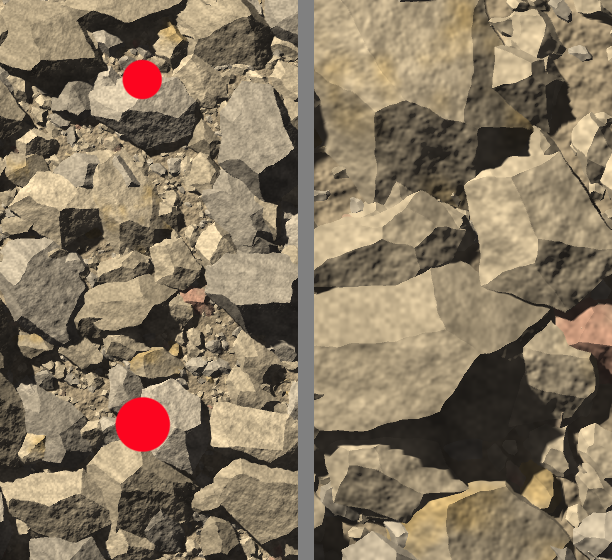
Left, the full canvas; right, a detail of the centre.
Give the GLSL for this texture, as a Shadertoy shader.

```glsl
// Sunlit rubble of angular tan rocks with hard shadows, and two flat red discs.
// Rocks are convex polyhedra on jittered grids of several sizes; the highest
// face wins, is shaded by its slope, and a short ray march casts the shadows.

const float TAU = 6.2832;
const vec3 STONE = vec3(0.83, 0.745, 0.585);
const vec3 DIRT = vec3(0.76, 0.67, 0.515);
const vec3 RUST = vec3(0.78, 0.54, 0.43);
const vec3 OCHRE = vec3(0.84, 0.69, 0.40);
const vec3 SKY_FILL = vec3(0.19, 0.192, 0.212);
const vec3 DISC_RED = vec3(0.99, 0.02, 0.12);

float hash(vec2 p) {
    return fract(sin(dot(p, vec2(127.1, 311.7))) * 43758.5453);
}

float noise(vec2 p) {
    vec2 i = floor(p), f = fract(p);
    f = f * f * (3.0 - 2.0 * f);
    return mix(mix(hash(i), hash(i + vec2(1, 0)), f.x),
               mix(hash(i + vec2(0, 1)), hash(i + vec2(1, 1)), f.x), f.y);
}

float fbm(vec2 p) {
    float sum = 0.0, amp = 0.5;
    for (int i = 0; i < 4; i++) {
        sum += amp * noise(p);
        p = mat2(1.6, 1.2, -1.2, 1.6) * p + 3.7;
        amp *= 0.5;
    }
    return sum;
}

// Long direction of a rock: mostly falling to the right
float grainAngle(float seed) {
    return -0.6 + 1.5 * (fract(seed * 23.0) - 0.5);
}

// One faceted rock: xy = slope of the face, z = height, w = seed
vec4 rock(vec2 q, float size, float seed) {
    float axis = grainAngle(seed);
    vec2 tilt = (vec2(hash(vec2(seed, 1.3)), hash(vec2(seed, 2.7))) - 0.5) * 0.9;
    vec4 face = vec4(tilt, size * 0.58 + dot(q, tilt), seed);
    for (int k = 0; k < 7; k++) {
        float r = hash(vec2(seed * 91.0, float(k) + 3.0));
        float angle = (float(k) + 0.7 * r) * TAU / 7.0 + seed * 40.0;
        vec2 dir = vec2(cos(angle), sin(angle));
        float side = size * (0.8 + 0.26 * fract(r * 7.3) + 0.22 * cos(2.0 * (angle - axis)));
        float steep = fract(r * 13.7);
        float slope = mix(0.6, 3.8, steep * steep);
        float z = (side - dot(q, dir)) * slope;
        if (z < face.z) face = vec4(-dir * slope, z, seed);
    }
    return face;
}

// Scatters rocks of one size and keeps the highest face
vec4 scatter(vec4 top, vec2 p, float cell, float density) {
    vec2 home = floor(p / cell);
    for (int n = 0; n < 9; n++) {
        vec2 id = home + vec2(n % 3 - 1, n / 3 - 1);
        float seed = hash(id + cell * 57.0);
        vec2 jitter = vec2(hash(id + 7.3 + cell), hash(id + 19.7 + cell));
        vec2 q = p - (id + 0.2 + 0.6 * jitter) * cell;
        if (fract(seed * 17.3) > density || dot(q, q) > cell * cell) continue;
        vec4 face = rock(q, cell * mix(0.4, 0.62, fract(seed * 5.7)), seed + 0.01);
        if (face.z > 0.0) {
            face.z += cell * 0.2 * jitter.x;
            if (face.z > top.z) top = face;
        }
    }
    return top;
}

vec4 rubble(vec2 p) {
    vec4 top = scatter(vec4(0), p, 0.175, 0.96);
    top = scatter(top, p + 0.31, 0.08, 0.8);
    return scatter(top, p + 0.57, 0.03, 0.5);
}

float sunlight(vec2 p, float height, vec3 sun) {
    float blocked = 0.0, t = 0.003;
    float rise = sun.z / length(sun.xy);
    vec2 dir = normalize(sun.xy);
    for (int i = 0; i < 12; i++) {
        float over = rubble(p + dir * t).z - height - t * rise;
        blocked = max(blocked, over / (0.002 + 0.03 * t));
        t *= 1.41;
    }
    return 1.0 - smoothstep(0.0, 1.0, blocked);
}

vec3 mineral(vec2 p, float seed) {
    float stone = step(0.005, seed);
    float kind = hash(vec2(seed, 8.1));
    vec3 col = mix(DIRT, STONE * mix(0.86, 1.1, hash(vec2(seed, 4.4))), stone);
    col = mix(col, vec3(dot(col, vec3(0.33))), 0.2 * stone * step(kind, 0.25));
    // Mineral stains on a few rocks, then streaks and grain
    float stain = smoothstep(0.45, 0.72, fbm(p * 22.0 + seed * 30.0)) * stone;
    col = mix(col, kind > 0.91 ? RUST : OCHRE, 0.7 * stain * step(0.82, kind));
    float axis = grainAngle(seed), c = cos(axis), s = -sin(axis);
    float streak = noise(mat2(c, s, -s, c) * p * vec2(30, 130));
    return col * (0.81 + 0.18 * streak + 0.21 * noise(p * 330.0));
}

vec3 shade(vec2 p) {
    vec3 sun = normalize(vec3(-0.55, 0.6, mix(0.46, 0.7, p.y)));
    vec2 warped = p + 0.014 * (vec2(fbm(p * 32.0), fbm(p * 32.0 + 9.0)) - 0.5);
    vec4 top = scatter(rubble(warped), warped + 0.83, 0.013, 0.5);
    // Rough surface relief, stronger on bare dirt
    float e = 0.001, base = fbm(p * 55.0);
    vec2 relief = vec2(fbm((p + vec2(e, 0)) * 55.0), fbm((p + vec2(0, e)) * 55.0)) - base;
    vec2 slope = top.xy + relief / e * (top.w > 0.005 ? 0.007 : 0.012);
    float facing = max(dot(normalize(vec3(-slope, 1)), sun), 0.0);
    float lit = pow(facing, 0.6) * sunlight(warped, top.z + 0.0005, sun);
    return mineral(p, top.w) * (SKY_FILL * (0.7 + 0.6 * base) + 0.9 * lit);
}

float disc(vec2 p, vec2 center, float radius, float pixel) {
    return smoothstep(pixel, -pixel, length(p - center) - radius);
}

void mainImage(out vec4 fragColor, in vec2 fragCoord) {
    float pixel = 1.0 / iResolution.y;
    vec2 p = fragCoord * pixel;
    vec2 shift = vec2(0.25, 0.22) * pixel;
    vec3 col = 0.5 * (shade(p + shift) + shade(p - shift));
    float marks = max(disc(p, vec2(0.254, 0.858), 0.035, pixel),
                      disc(p, vec2(0.255, 0.242), 0.0485, pixel));
    fragColor = vec4(mix(col, DISC_RED, marks), 1.0);
}
```
